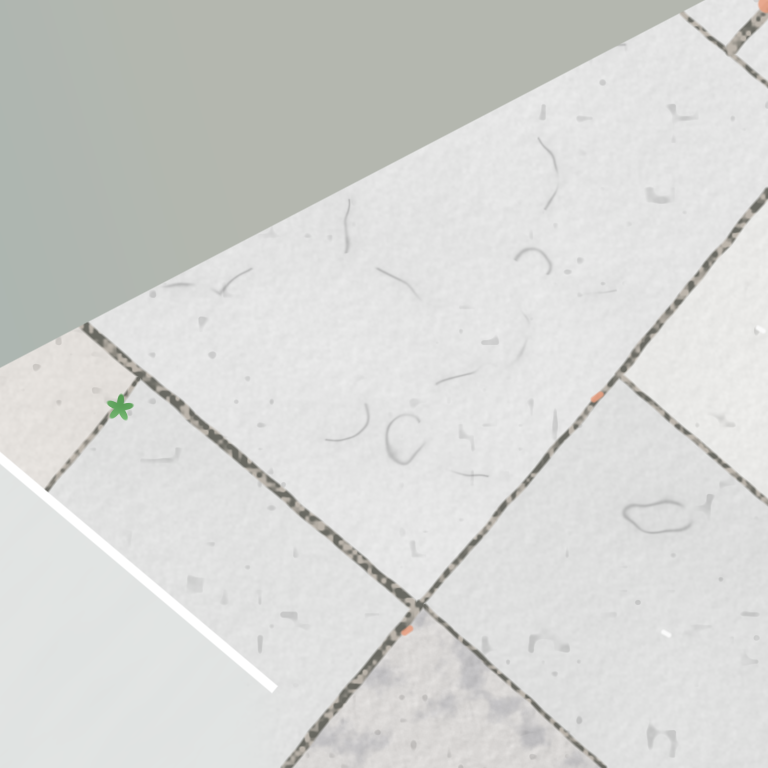
This texture is drawn by a WebGL 1 fragment shader. Its source:

```glsl
precision highp float;
// Pale stone paving with gritty diagonal joints, a sage corner and a white stripe.
uniform vec2 u_resolution;

const vec3 SAGE = vec3(0.705, 0.718, 0.687);
const vec3 SAGE_COOL = vec3(0.675, 0.712, 0.693);
const vec3 SLAB_MAIN = vec3(0.896, 0.897, 0.896);
const vec3 SLAB_RIGHT = vec3(0.915, 0.914, 0.906);
const vec3 SLAB_LOWER = vec3(0.872, 0.874, 0.872);
const vec3 SLAB_WARM = vec3(0.892, 0.878, 0.862);
const vec3 SLAB_MOTTLED = vec3(0.855, 0.846, 0.838);
const vec3 PANEL = vec3(0.882, 0.892, 0.888);
const vec3 GRIT_DARK = vec3(0.36, 0.36, 0.33);
const vec3 GRIT_LIGHT = vec3(0.72, 0.69, 0.65);
const vec3 ORANGE = vec3(0.91, 0.62, 0.50);
const vec3 LEAF = vec3(0.42, 0.68, 0.41);
const float RELIEF = 0.032;
const float CRACK_DEPTH = 0.13;
const float CRACK_WIDTH = 0.0022;

float hash(vec2 p) {
  vec3 q = fract(vec3(p.xyx) * 0.1031);
  q += dot(q, q.yzx + 33.33);
  return fract((q.x + q.y) * q.z);
}

float noise(vec2 p) {
  vec2 i = floor(p), f = fract(p);
  f = f * f * (3.0 - 2.0 * f);
  return mix(mix(hash(i), hash(i + vec2(1, 0)), f.x),
             mix(hash(i + vec2(0, 1)), hash(i + vec2(1, 1)), f.x), f.y);
}

float fbm(vec2 p) {
  float sum = 0.0, amp = 0.5;
  for (int i = 0; i < 4; i++) {
    sum += amp * noise(p);
    p = mat2(1.6, 1.2, -1.2, 1.6) * p + 7.3;
    amp *= 0.5;
  }
  return sum;
}

// Signed distance to the line a-b, positive on its left.
float side(vec2 p, vec2 a, vec2 b) {
  vec2 d = normalize(b - a);
  return d.x * (p.y - a.y) - d.y * (p.x - a.x);
}

float segment(vec2 p, vec2 a, vec2 b) {
  vec2 d = b - a;
  return length(p - a - d * clamp(dot(p - a, d) / dot(d, d), 0.0, 1.0));
}

// Arc around c, centred on angle mid and spanning +-spread.
float arc(vec2 p, vec2 c, float r, float mid, float spread) {
  vec2 q = p - c;
  float a = mod(atan(q.y, q.x) - mid + 3.14159, 6.28318) - 3.14159;
  a = clamp(a, -spread, spread) + mid;
  return length(q - r * vec2(cos(a), sin(a)));
}

float cover(float d, float aa) { return 1.0 - smoothstep(-aa, aa, d); }

float cracks(vec2 p) {
  float d = arc(p, vec2(0.65, 0.77), 0.073, 0.05, 0.7);
  d = min(d, segment(p, vec2(0.21, 0.627), vec2(0.285, 0.622)));
  d = min(d, segment(p, vec2(0.285, 0.622), vec2(0.33, 0.655)));
  d = min(d, arc(p, vec2(0.69, 0.645), 0.027, 1.2, 1.4));
  d = min(d, arc(p, vec2(0.615, 0.575), 0.067, -0.3, 0.8));
  d = min(d, segment(p, vec2(0.645, 0.526), vec2(0.57, 0.497)));
  d = min(d, segment(p, vec2(0.45, 0.735), vec2(0.455, 0.675)));
  d = min(d, segment(p, vec2(0.49, 0.65), vec2(0.565, 0.605)));
  d = min(d, segment(p, vec2(0.743, 0.608), vec2(0.80, 0.62)));
  d = min(d, arc(p, vec2(0.435, 0.465), 0.043, -0.75, 0.9));
  d = min(d, arc(p, vec2(0.53, 0.432), 0.028, 3.2, 2.5));
  d = min(d, segment(p, vec2(0.58, 0.395), vec2(0.63, 0.378)));
  d = min(d, segment(p, vec2(0.76, 0.925), vec2(0.81, 0.94)));
  vec2 q = (p - vec2(0.86, 0.329)) * vec2(0.5, 1.0);
  return min(d, abs(length(q) - 0.021));
}

void main() {
  vec2 p = gl_FragCoord.xy / u_resolution;
  float aa = 1.0 / min(u_resolution.x, u_resolution.y);
  vec2 wobble = vec2(noise(p * 38.0), noise(p * 38.0 + 50.0)) - 0.5;

  // Slabs, split by the joint lines
  float cross1 = side(p, vec2(0.371, 0.0), vec2(1.0, 0.75));
  float upLeft = side(p, vec2(0.107, 0.579), vec2(0.54, 0.21));
  float lowRight = side(p, vec2(0.553, 0.21), vec2(0.788, 0.0));
  float farRight = side(p, vec2(0.805, 0.512), vec2(1.0, 0.345));
  float leftCut = side(p, vec2(0.061, 0.362), vec2(0.182, 0.508));
  vec3 leftSlab = mix(SLAB_LOWER + 0.006, SLAB_WARM, cover(-leftCut, aa));
  vec3 above = mix(SLAB_MAIN, leftSlab, cover(upLeft, aa));
  vec3 below = mix(SLAB_LOWER, SLAB_RIGHT, cover(-farRight, aa));
  float mottled = cover(lowRight, aa) * cover(cross1, aa);
  below = mix(below, SLAB_MOTTLED, cover(lowRight, aa));
  vec3 color = mix(above, below, cover(cross1, aa));

  // Stone grain, lit from the upper left
  vec2 light = vec2(-0.004, 0.004);
  float relief = fbm(p * 75.0) - fbm((p + light) * 75.0);
  color += RELIEF * (1.0 + mottled) * relief * 1.6;
  color += 0.03 * (fbm(p * 7.0) - 0.47) + 0.018 * (noise(p * 210.0) - 0.5);
  color -= mottled * 0.10 * smoothstep(0.5, 0.75, fbm(p * 26.0)) * vec3(1.0, 0.95, 0.8);
  color -= 0.10 * smoothstep(0.83, 0.95, noise(p * 65.0)) * smoothstep(0.5, 0.7, noise(p * 14.0));
  float crack = cracks(p + wobble * 0.016);
  float broken = smoothstep(0.15, 0.65, noise(p * 30.0 + 9.0));
  color -= CRACK_DEPTH * broken * exp(-pow(crack / CRACK_WIDTH, 2.0));
  color -= 0.018 * exp(-crack / 0.012);

  // Joints filled with grit
  vec2 j = p + wobble * 0.003;
  float gap = segment(j, vec2(0.107, 0.579), vec2(0.54, 0.21)) - 0.0065;
  gap = min(gap, segment(j, vec2(0.553, 0.21), vec2(0.788, 0.0)) - 0.003);
  gap = min(gap, segment(j, vec2(1.0, 0.75), vec2(0.805, 0.512)) - 0.005);
  gap = min(gap, segment(j, vec2(0.805, 0.512), vec2(0.547, 0.212)) - 0.0038);
  gap = min(gap, segment(j, vec2(0.547, 0.212), vec2(0.371, 0.0)) - 0.006);
  gap = min(gap, segment(j, vec2(0.805, 0.512), vec2(1.0, 0.345)) - 0.0035);
  gap = min(gap, segment(j, vec2(0.182, 0.508), vec2(0.061, 0.362)) - 0.0032);
  gap = min(gap, segment(j, vec2(0.889, 0.984), vec2(1.0, 0.887)) - 0.003);
  gap = min(gap, segment(j, vec2(1.0, 0.99), vec2(0.951, 0.935)) - 0.008);
  vec3 grit = mix(GRIT_DARK, GRIT_LIGHT, smoothstep(0.25, 0.85, noise(p * 160.0)));
  color = mix(color, grit, 0.9 * cover(gap, 0.0022));

  // Leaf, orange fragments and bright chips
  vec2 leaf = p - vec2(0.156, 0.469);
  float lobes = 0.013 + 0.005 * sin(5.0 * atan(leaf.y, leaf.x) + 0.6);
  color = mix(color, LEAF + 0.2 * wobble.x, cover(length(leaf) - lobes, 0.002));
  float chip = min(segment(j, vec2(0.773, 0.479), vec2(0.782, 0.486)),
                   segment(j, vec2(0.526, 0.176), vec2(0.534, 0.182))) - 0.004;
  chip = min(chip, length(j - vec2(0.997, 0.995)) - 0.011);
  color = mix(color, ORANGE, 0.85 * cover(chip, 0.002));
  float bright = min(segment(p, vec2(0.864, 0.177), vec2(0.871, 0.173)),
                     segment(p, vec2(0.987, 0.573), vec2(0.994, 0.569))) - 0.003;
  color = mix(color, vec3(0.98), cover(bright, 0.002));

  // Smooth panel and the white stripe on its edge
  vec2 s0 = vec2(0.0, 0.404), s1 = vec2(0.358, 0.102);
  float edge = side(p, s0, s1);
  float along = dot(p - s0, normalize(s1 - s0));
  vec3 panel = PANEL + 0.014 * (fbm(vec2(p.x + p.y, (p.x - p.y) * 5.0) * 5.0) - 0.47);
  float fade = 1.0 - smoothstep(0.30, 0.39, p.x);
  color = mix(color, panel, cover(edge, aa) * fade);
  float stripe = max(abs(edge) - 0.006, along - distance(s0, s1));
  color = mix(color, vec3(1.0), cover(stripe, aa));

  // Sage corner
  float sageEdge = side(p, vec2(0.0, 0.521), vec2(0.918, 1.0));
  vec3 sage = mix(SAGE_COOL, SAGE, smoothstep(-0.15, 0.35, p.x + 0.3 * (p.y - 0.75)));
  color = mix(color, sage, cover(-sageEdge, aa));
  gl_FragColor = vec4(clamp(color, 0.0, 1.0), 1.0);
}
```
